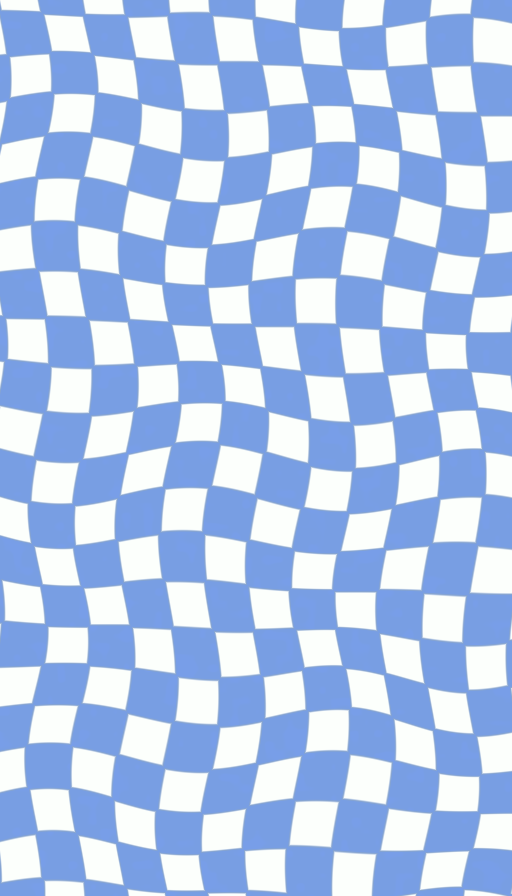
A Shadertoy shader for this pattern:

```glsl
// Blue and white checkerboard rippled by two crossing waves.
#define CELLS_ACROSS 11.74
#define ORIGIN vec2(0.40, 0.08)
#define SWAY 0.215
#define HEAVE 0.27
#define WHITE_HALF 0.456
#define SOFTNESS 0.024
#define BLUE vec3(0.47, 0.62, 0.89)
#define FRINGE vec3(0.52, 0.64, 0.82)
#define WHITE vec3(0.99, 1.00, 0.99)
#define MOTTLE 0.02

const float TAU = 6.2831853;

float hash(vec2 p) {
    p = fract(p * vec2(0.1031, 0.1137));
    p += dot(p, p.yx + 33.3);
    return fract((p.x + p.y) * p.x * 7.3);
}

float valueNoise(vec2 p) {
    vec2 i = floor(p), f = fract(p);
    f = f * f * (3.0 - 2.0 * f);
    return mix(mix(hash(i), hash(i + vec2(1, 0)), f.x),
               mix(hash(i + vec2(0, 1)), hash(i + vec2(1, 1)), f.x), f.y);
}

// Displacement of the board point g = (column, row), in cells.
vec2 ripple(vec2 g) {
    // Sideways sway: its crests drift down towards the right.
    float swayPhase = (g.y - 2.2 - 0.2 * g.x) / (6.15 + 0.06 * g.x);
    float dx = 0.13 - 0.012 * g.y + SWAY * cos(TAU * swayPhase);

    // Vertical heave: a standing wave that flips sign along the rows.
    float c = g.x - 4.5;
    float flip = cos(TAU * (g.y - 4.5 - 0.1 * c) / (13.0 - 0.35 * c));
    float dy = -0.13 + 0.03 * (g.x - 5.5)
             + HEAVE * cos(TAU * (g.x - 4.2) / 6.2) * flip;
    return vec2(dx, dy);
}

// Undo the ripple by fixed-point iteration.
vec2 toBoard(vec2 q) {
    vec2 g = q;
    for (int i = 0; i < 8; i++) g = q - ripple(g);
    return g;
}

void mainImage(out vec4 fragColor, in vec2 fragCoord) {
    // Cell units, with rows counted down from the top.
    float pixel = CELLS_ACROSS / iResolution.x;
    vec2 q = vec2(fragCoord.x, iResolution.y - fragCoord.y) * pixel - ORIGIN;
    vec2 g = toBoard(q);

    // Signed distance to the white square of every second cell.
    vec2 id = floor(g + 0.5);
    vec2 local = abs(g - id);
    float isWhite = 1.0 - mod(id.x + id.y, 2.0);
    float d = max(local.x, local.y) - WHITE_HALF;
    float soft = max(SOFTNESS, 0.6 * pixel);

    // Faintly mottled blue, dull fringe, then the white square.
    vec3 color = BLUE;
    color.b += MOTTLE * smoothstep(0.65, 0.85, valueNoise(q * 4.0 + 50.0));
    color = mix(color, FRINGE, isWhite * (1.0 - smoothstep(0.02, 0.044, d)));
    color = mix(color, WHITE, isWhite * (1.0 - smoothstep(-soft, soft, d)));
    fragColor = vec4(color, 1.0);
}
```
